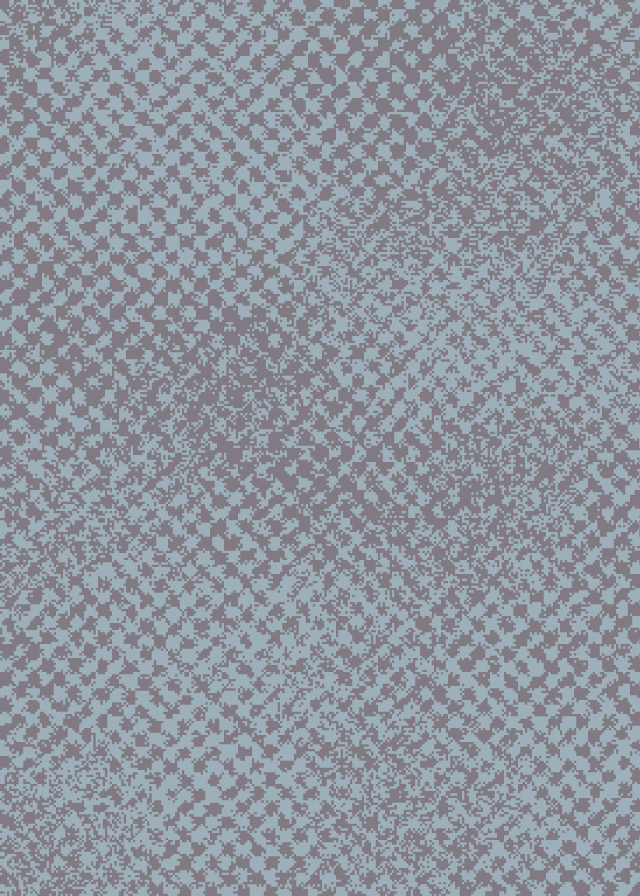
Give the GLSL for this pattern, as a WebGL 1 fragment shader.

```glsl
precision highp float;
// Speckled two-tone weave: a checkered lattice of soft blobs, dissolved into
// square grains by random thresholds. Slow noise bends the lattice and fades
// it in patches; each pixel averages several samples to smooth grain edges.

uniform vec2 u_resolution;

const vec3 LIGHT_COLOR = vec3(0.615, 0.690, 0.730);
const vec3 DARK_COLOR = vec3(0.505, 0.480, 0.512);
const float REPEATS_DOWN = 32.0;   // lattice periods per canvas height
const float GRAINS_DOWN = 384.0;   // grain squares per canvas height
const float BEND = 0.22;           // lattice drift, in periods
const float BEND_SCALE = 0.16;     // drift frequency, per period
const float PATCH_SCALE = 0.20;    // fading frequency, per period
const float CONTRAST_MIN = 0.45;
const float CONTRAST_MAX = 1.30;
const float GRAIN_STRENGTH = 0.72;
const float CLUMP_STRENGTH = 0.55; // ragged blob outlines
const float CLUMP_SCALE = 4.5;     // clumps per period
const float TONE_DRIFT = 0.24;     // slow light and dark areas
const float PI = 3.14159265;
const int SAMPLES = 4;             // per pixel side

float hash(vec2 p) {
  return fract(sin(dot(p, vec2(127.1, 311.7))) * 43758.5453);
}

float valueNoise(vec2 p) {
  vec2 cell = floor(p);
  vec2 f = fract(p);
  f = f * f * (3.0 - 2.0 * f);
  float low = mix(hash(cell), hash(cell + vec2(1.0, 0.0)), f.x);
  float high = mix(hash(cell + vec2(0.0, 1.0)), hash(cell + vec2(1.0, 1.0)), f.x);
  return mix(low, high, f.y);
}

// Signed noise, from -1 to 1
float signedNoise(vec2 p) {
  return 2.0 * valueNoise(p) - 1.0;
}

// Checkered blob field; p is measured in lattice periods
float weave(vec2 p) {
  vec2 drift = vec2(signedNoise(p * BEND_SCALE + 17.3),
                    signedNoise(p * BEND_SCALE + 61.9));
  vec2 wave = sin(2.0 * PI * (p + BEND * drift));
  float fade = smoothstep(0.15, 0.75, valueNoise(p * PATCH_SCALE + 38.4));
  return mix(CONTRAST_MIN, CONTRAST_MAX, fade) * wave.x * wave.y;
}

// 1 for a light grain, 0 for a dark one
float grainTone(vec2 cell) {
  vec2 p = (cell + 0.5) * REPEATS_DOWN / GRAINS_DOWN;
  float level = weave(p);
  level += CLUMP_STRENGTH * signedNoise(p * CLUMP_SCALE + 5.7);
  level += TONE_DRIFT * signedNoise(p * PATCH_SCALE + 83.1);
  level += GRAIN_STRENGTH * (2.0 * hash(cell + 0.37) - 1.0);
  return step(0.0, level);
}

void main() {
  // Average the grains covered by this pixel
  float lightShare = 0.0;
  for (int j = 0; j < SAMPLES; j++) {
    for (int i = 0; i < SAMPLES; i++) {
      vec2 offset = (vec2(float(i), float(j)) + 0.5) / float(SAMPLES) - 0.5;
      vec2 uv = (gl_FragCoord.xy + offset) / u_resolution.y;
      lightShare += grainTone(floor(uv * GRAINS_DOWN));
    }
  }
  lightShare /= float(SAMPLES * SAMPLES);
  gl_FragColor = vec4(mix(DARK_COLOR, LIGHT_COLOR, lightShare), 1.0);
}
```
